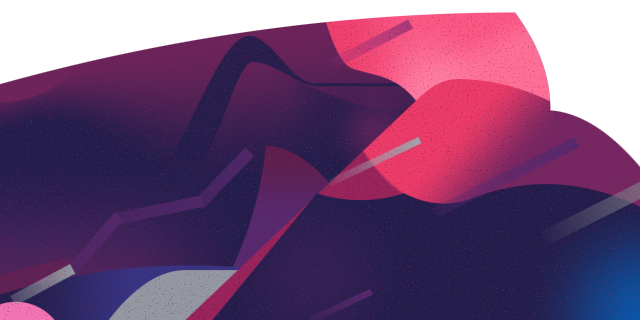
Reproduce this background procedurally as a Shadertoy shader.

```glsl
// Abstract folded hills in navy, plum and hot pink with grain and slanted bars.
#define NAVY vec3(.14, .115, .295)
#define DUSK vec3(.27, .14, .36)
#define PLUM vec3(.46, .15, .38)
#define VIOLET vec3(.34, .16, .43)
#define RED vec3(.92, .23, .41)
#define PINK vec3(1., .43, .59)
#define SILVER vec3(.58, .59, .63)
#define BLUE vec3(.04, .34, .66)
#define GRAIN_SCALE 210.
#define GRAIN_AMOUNT .07
#define SPECKLE_AMOUNT .4

vec3 col;

void paint(vec3 color, float alpha) { col = mix(col, color, alpha); }

vec2 hashDir(vec2 cell) {
    vec3 h = fract(cell.xyx * vec3(.1031, .103, .0973));
    h += dot(h, h.yzx + 33.33);
    float angle = 6.2832 * fract((h.x + h.y) * h.z);
    return vec2(cos(angle), sin(angle));
}

float gradientNoise(vec2 p) {
    vec2 i = floor(p), f = p - i, u = f * f * (3. - 2. * f), e = vec2(1, 0);
    float low = mix(dot(hashDir(i), f), dot(hashDir(i + e), f - e), u.x);
    float high = mix(dot(hashDir(i + e.yx), f - e.yx), dot(hashDir(i + 1.), f - 1.), u.x);
    return mix(low, high, u.y);
}

// Antialiased coverage, positive d is inside
float fill(float d) { return clamp(.5 + d / max(fwidth(d), 1e-5), 0., 1.); }

float glow(vec2 p, vec2 center, float radius) {
    return smoothstep(radius, 0., distance(p, center));
}

// Parabola through three points
float arc(float x, vec2 a, vec2 b, vec2 c) {
    float ab = (b.y - a.y) / (b.x - a.x), bc = (c.y - b.y) / (c.x - b.x);
    return a.y + (x - a.x) * (ab + (x - b.x) * (bc - ab) / (c.x - a.x));
}

float ease(float x, vec2 a, vec2 b) { return mix(a.y, b.y, smoothstep(a.x, b.x, x)); }

// Flat-ended bar, its opacity rising from tail at a to 1 at b
float bar(vec2 p, vec2 a, vec2 b, float halfWidth, float tail) {
    float len = distance(a, b);
    vec2 dir = (b - a) / len, q = p - a;
    float along = dot(q, dir), across = abs(q.y * dir.x - q.x * dir.y);
    float d = min(halfWidth - across, min(along, len - along));
    return fill(d) * mix(tail, 1., clamp(along / len, 0., 1.));
}

void mainImage(out vec4 fragColor, in vec2 fragCoord) {
    vec2 p = fragCoord / iResolution.y;
    float x = p.x, y = p.y;

    // Outer silhouette
    float crown = .961 - .0864 * (x - 1.61) * (x - 1.61);
    float rightSide = 1.72 - 1.22 * pow(max(y - .66, 0.), 2.);
    float shoulder = .656 - 1.97 * (x - 1.7) * (x - 1.7);
    float body = max(min(crown - y, rightSide - x), shoulder - y);

    // Plum slope sinking into navy, with a dusky haze at lower left
    float reach = ease(x, vec2(.1, .16), vec2(.7, .48));
    col = mix(PLUM * .92, NAVY, smoothstep(0., reach, crown - y));
    paint(mix(DUSK, PLUM, .35 * smoothstep(.3, .12, y)),
          .85 * smoothstep(.5, .2, y) * smoothstep(.8, .35, x));
    paint(PLUM * .93, fill(.32 - distance(p, vec2(0, 1))));

    // Dark arch and the shaded spur beside it
    float archTop = x < .78 ? ease(x, vec2(.44, .42), vec2(.78, .888))
                            : ease(x, vec2(.78, .888), vec2(.98, .74));
    float archInner = x < .79 ? ease(x, vec2(.62, .5), vec2(.79, .806))
                              : ease(x, vec2(.79, .806), vec2(1, .73));
    paint(NAVY, .93 * fill(min(archTop - y, y - archInner)));
    float spur = arc(x, vec2(.917, .758), vec2(1.06, .692), vec2(1.255, .656));
    paint(NAVY, .65 * fill(spur - y) * smoothstep(.85, 1.05, x));
    paint(PLUM, .6 * glow(p, vec2(1.18, .58), .16));

    // Bent ribbon and upright leaf
    float ribbon = bar(p, vec2(.62, .36), vec2(.78, .525), .019, .7);
    ribbon = max(ribbon, bar(p, vec2(.36, .315), vec2(.633, .372), .018, .6));
    ribbon = max(ribbon, bar(p, vec2(.22, .15), vec2(.373, .325), .018, .6));
    paint(VIOLET, .85 * ribbon);
    float leafLeft = arc(y, vec2(.16, .725), vec2(.35, .795), vec2(.54, .83));
    float leafTop = arc(x, vec2(.82, .545), vec2(.92, .52), vec2(1.03, .427));
    paint(mix(VIOLET, PLUM * .8, smoothstep(.3, .52, y)), fill(min(x - leafLeft, leafTop - y)));

    // Blue bank, silver mound, pink disc and silver bar
    float bank = arc(x, vec2(0, .08), vec2(.25, .14), vec2(.8, .16));
    paint(PLUM * .85, .8 * fill(bank + .06 - y) * step(x, .22));
    paint(mix(NAVY, vec3(.22, .2, .51), smoothstep(.05, .45, x)), fill(bank - y));
    float mound = .156 - 2.7 * pow(max(.58 - x, 0.), 2.);
    paint(SILVER, fill(mound - y));
    paint(vec3(.95, .45, .71), fill(.155 - distance(p, vec2(.05, -.098))));
    paint(SILVER, bar(p, vec2(.04, .06), vec2(.227, .16), .017, .35));

    // Pink cap
    float u = (x - 1.15) / .14, bend = min(u + .35, 0.);
    float capEdge = .772 - .035 * u - .04 * u * u * u + .27 * bend * bend;
    float fold = dot(p - vec2(1.3, .69), vec2(-.47, .88));
    vec3 cap = mix(PINK, vec3(.98, .34, .52), smoothstep(-.01, .1, fold));
    cap = mix(cap, RED, .8 * smoothstep(1.3, 1.06, x));
    cap = mix(cap, vec3(1, .52, .66), .7 * glow(p, vec2(1.35, .74), .2));
    paint(PLUM, smoothstep(1.3, 1.35, x));
    paint(cap, fill(min(y - capEdge, rightSide - x)));
    paint(PLUM * 1.2, .75 * bar(p, vec2(1.04, .8), vec2(1.283, .925), .016, .25));

    // Red petal fading to plum, with a crimson fold on its left
    float side = (x - 1.43) / .29;
    float petalTop = x < 1.3 ? .951 * x - .551 : .753 - (x < 1.43 ? .34 : .07) * side * side;
    float fade = smoothstep(-.2, .04, dot(p - vec2(1.61, .505), vec2(.75, -.66)));
    float seam = arc(x, vec2(1.13, .535), vec2(1.24, .41), vec2(1.38, .364));
    float lit = max(step(1.38, x), smoothstep(-.008, .008, y - seam));
    paint(mix(vec3(.6, .14, .36), mix(RED, PLUM, fade), lit), fill(min(petalTop - y, 1.73 - x)));

    // Navy hill with plum and blue glows
    float ridge = x < 1.263 ? arc(x, vec2(.99, .396), vec2(1.146, .375), vec2(1.263, .396))
                : x < 1.46 ? arc(x, vec2(1.263, .396), vec2(1.38, .364), vec2(1.46, .375))
                : arc(x, vec2(1.46, .375), vec2(1.66, .423), vec2(2, .354));
    float flank = dot(p - vec2(.99, .396), vec2(.772, -.636));
    vec3 hill = mix(NAVY, DUSK, .5 * glow(p, vec2(.98, .14), .3));
    hill = mix(hill, BLUE, glow(p, vec2(2.03, 0), .4));
    paint(hill, fill(min(ridge - y, flank)));

    // Slanted bars
    paint(SILVER * 1.08, bar(p, vec2(1.03, .428), vec2(1.312, .562), .011, .1));
    paint(VIOLET, bar(p, vec2(1.36, .335), vec2(1.803, .556), .017, .2));
    paint(SILVER * .85, .8 * bar(p, vec2(1.7, .255), vec2(2.06, .435), .024, .05));
    paint(VIOLET, bar(p, vec2(.97, 0), vec2(1.16, .088), .01, .3));

    // Grain and speckles
    col *= 1. + GRAIN_AMOUNT * gradientNoise(p * GRAIN_SCALE);
    float speck = smoothstep(.22, .5, gradientNoise(p * GRAIN_SCALE * .8 + 71.));
    paint(col.r > .5 ? col * .6 : PLUM, SPECKLE_AMOUNT * speck);

    fragColor = vec4(mix(vec3(1), col, fill(body)), 1);
}
```
